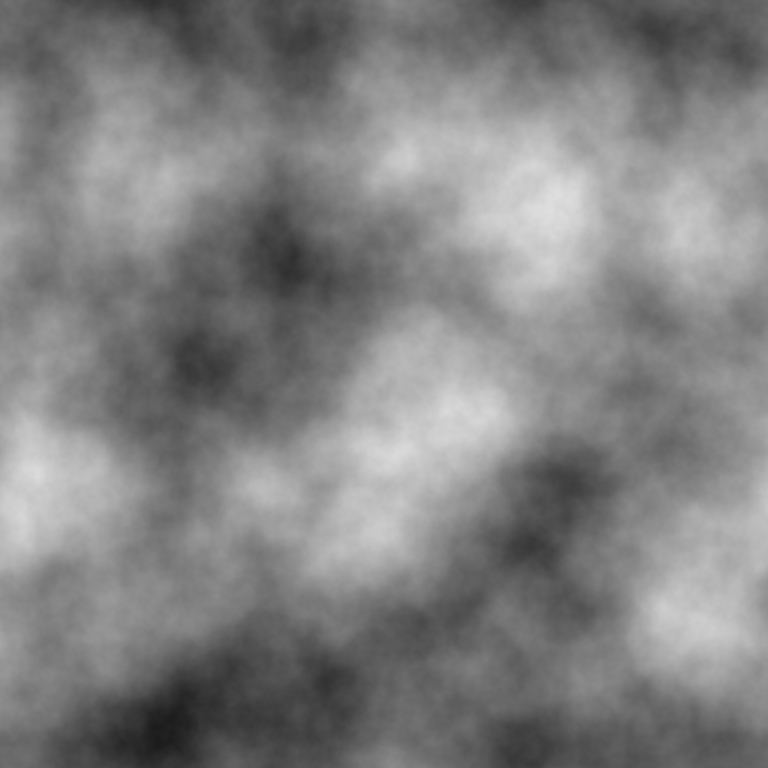
Write a WebGL 1 fragment shader that draws this texture.

```glsl
precision highp float;

uniform vec2 u_resolution;

// Random unit gradient of a lattice cell, wrapped to the period
vec2 gradient(vec2 cell, float period, float seed) {
  vec2 wrapped = floor(mod(cell + 0.5, period));
  vec3 p = fract(vec3(wrapped.xyx + seed * 17.3) * vec3(0.1031, 0.1030, 0.0973));
  p += dot(p, p.yzx + 33.33);
  float angle = 6.28318 * fract((p.x + p.y) * p.z);
  return vec2(cos(angle), sin(angle));
}

// Gradient noise that repeats after a whole number of cells
float tileNoise(vec2 p, float period, float seed) {
  vec2 cell = floor(p);
  vec2 f = p - cell;
  vec2 blend = f * f * f * (f * (f * 6.0 - 15.0) + 10.0);
  vec2 right = vec2(1.0, 0.0);
  vec2 up = vec2(0.0, 1.0);
  float a = dot(gradient(cell, period, seed), f);
  float b = dot(gradient(cell + right, period, seed), f - right);
  float c = dot(gradient(cell + up, period, seed), f - up);
  float d = dot(gradient(cell + 1.0, period, seed), f - 1.0);
  return mix(mix(a, b, blend.x), mix(c, d, blend.x), blend.y);
}

// Octaves from broad clouds to faint grain, each shifted off the shared lattice
float clouds(vec2 uv) {
  float sum = 0.0;
  float amplitude = 1.0;
  float period = 3.0;
  for (int octave = 0; octave < 7; octave++) {
    float seed = float(octave) + 1.0;
    vec2 shift = fract(seed * vec2(0.618, 0.377));
    sum += amplitude * tileNoise(uv * period + shift, period, seed);
    amplitude *= 0.515;
    period *= 2.0;
  }
  return sum;
}

void main() {
  vec2 uv = gl_FragCoord.xy / u_resolution;
  float grey = 0.506 + 0.49 * clouds(uv);
  gl_FragColor = vec4(vec3(clamp(grey, 0.0, 1.0)), 1.0);
}
```
